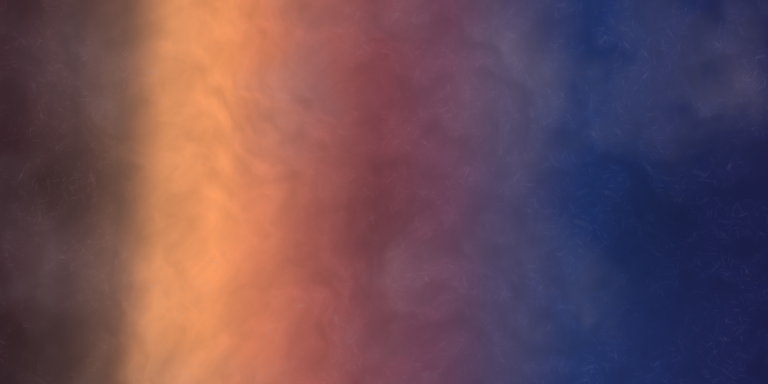
Give the GLSL for this background, as a Shadertoy shader.

```glsl
// A weathered wall lit by vertical bands: umber, orange, crimson, then deep blue.
// Smooth colour stops form the bands; soft veils, fractal noise and layers of
// short random strokes add the clouded, scratched surface.

const int STOP_COUNT = 12;
// Colour in rgb, horizontal position in w
const vec4 STOPS[STOP_COUNT] = vec4[STOP_COUNT](
    vec4(0.23, 0.14, 0.17, 0.00), vec4(0.33, 0.23, 0.23, 0.09),
    vec4(0.47, 0.33, 0.28, 0.15), vec4(0.86, 0.56, 0.37, 0.21),
    vec4(0.93, 0.58, 0.37, 0.28), vec4(0.83, 0.48, 0.35, 0.34),
    vec4(0.65, 0.35, 0.32, 0.41), vec4(0.50, 0.26, 0.30, 0.49),
    vec4(0.42, 0.25, 0.34, 0.57), vec4(0.28, 0.25, 0.39, 0.66),
    vec4(0.12, 0.19, 0.40, 0.76), vec4(0.11, 0.12, 0.29, 1.00));

const vec3 DUST = vec3(0.53, 0.47, 0.52);

float hash(vec2 p) {
    return fract(sin(dot(p, vec2(127.1, 311.7))) * 43758.545);
}

float noise(vec2 p) {
    vec2 cell = floor(p), f = fract(p);
    f = f * f * (3.0 - 2.0 * f);
    float low = mix(hash(cell), hash(cell + vec2(1, 0)), f.x);
    float high = mix(hash(cell + vec2(0, 1)), hash(cell + vec2(1, 1)), f.x);
    return mix(low, high, f.y);
}

mat2 rotate(float angle) {
    float c = cos(angle), s = sin(angle);
    return mat2(c, s, -s, c);
}

float fbm(vec2 p) {
    float sum = 0.0, gain = 0.5;
    for (int i = 0; i < 5; i++) {
        sum += gain * noise(p);
        p = rotate(0.6) * p * 2.03 + 7.3;
        gain *= 0.5;
    }
    return sum;
}

vec3 bandColor(float x) {
    vec3 color = STOPS[0].rgb;
    for (int i = 1; i < STOP_COUNT; i++) {
        float t = clamp((x - STOPS[i - 1].w) / (STOPS[i].w - STOPS[i - 1].w), 0.0, 1.0);
        color = mix(color, STOPS[i].rgb, mix(t, smoothstep(0.0, 1.0, t), 0.4));
    }
    return color;
}

// Soft elliptical patch
float patchGlow(vec2 p, vec2 center, vec2 radius) {
    vec2 d = (p - center) / radius;
    return exp(-dot(d, d));
}

// One short curved stroke per cell, with random place, angle and strength
float strokes(vec2 p, float scale, float seed) {
    p = rotate(seed * 1.7) * p * scale + seed * 13.7;
    vec2 cell = floor(p);
    float angle = 6.2832 * hash(cell + seed);
    vec2 shift = vec2(hash(cell + seed + 3.1), hash(cell + seed + 5.7)) - 0.5;
    vec2 q = rotate(angle) * (fract(p) - 0.5 - 0.3 * shift);
    q.y += 1.2 * q.x * q.x * (hash(cell + seed + 9.2) - 0.5);
    float width = mix(0.02, 0.09, hash(cell + seed + 1.9));
    float body = 1.0 - smoothstep(width * 0.3, width + 0.02, abs(q.y));
    float ends = 1.0 - smoothstep(0.1, 0.34, abs(q.x));
    return body * ends * hash(cell + seed + 7.4);
}

void mainImage(out vec4 fragColor, in vec2 fragCoord) {
    vec2 uv = fragCoord / iResolution.xy;
    vec2 p = fragCoord / iResolution.y;

    // Slightly slanted bands with uneven borders
    float cloud = fbm(p * 4.0 + 2.0);
    float grain = fbm(p * 17.0 + 4.0 * cloud);
    float x = uv.x - 0.025 * (uv.y - 0.5) + 0.022 * (cloud - 0.48);
    vec3 color = bandColor(clamp(x, 0.0, 1.0));

    // Pale dusty veils
    float veil = 0.26 * patchGlow(p, vec2(1.29, 0.76), vec2(0.16, 0.22));
    veil += 0.18 * patchGlow(p, vec2(0.14, 0.83), vec2(0.18, 0.14));
    veil += 0.20 * patchGlow(p, vec2(0.75, 0.66), vec2(0.13, 0.15));
    veil += 0.16 * patchGlow(p, vec2(1.93, 0.76), vec2(0.13, 0.16));
    veil += 0.14 * patchGlow(p, vec2(1.10, 0.30), vec2(0.17, 0.17));
    veil += 0.14 * patchGlow(p, vec2(0.20, 0.28), vec2(0.17, 0.15));
    veil += 0.12 * patchGlow(p, vec2(1.43, 0.12), vec2(0.18, 0.16));
    veil *= 0.5 + cloud;
    veil += 0.18 * smoothstep(0.45, 0.75, cloud);
    color = mix(color, DUST, veil);

    // Deeper stains and mottling
    float stain = 0.13 * patchGlow(p, vec2(0.98, 0.45), vec2(0.12, 0.14));
    stain += 0.18 * patchGlow(p, vec2(0.12, 0.52), vec2(0.22, 0.11));
    stain += 0.15 * patchGlow(p, vec2(1.74, 0.42), vec2(0.20, 0.18));
    stain += 0.25 * patchGlow(p, vec2(0.0, 0.0), vec2(0.26, 0.22));
    color *= (1.0 - stain) * (1.0 + 0.20 * (grain - 0.48));

    // Fine scratches gather in clouded areas
    float scratch = 0.0;
    for (int i = 0; i < 7; i++) {
        float layer = float(i);
        scratch += strokes(p + 0.02 * cloud, 13.0 + 4.0 * layer, layer + 1.0);
    }
    scratch *= smoothstep(0.25, 0.7, grain);
    color = mix(color, DUST + 0.12, min(0.07 * scratch, 0.16));

    fragColor = vec4(clamp(color, 0.0, 1.0), 1.0);
}
```
